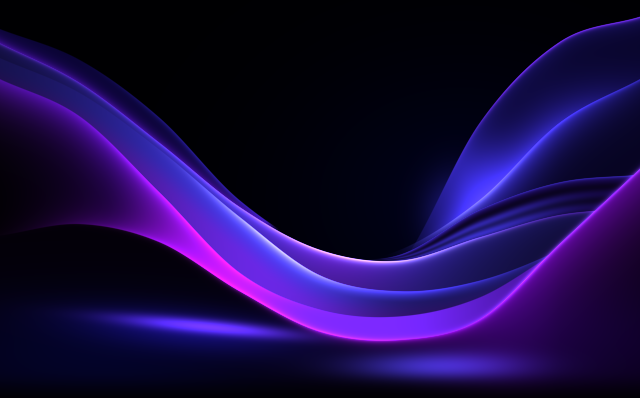
Write a Shadertoy shader that draws this background.

```glsl
// Glowing silk ribbons sweeping through a dark violet space.
// Each fold is a smooth spline of height over x; sheets are painted back to
// front by signed distance to these folds, with exponential rims and glows.

// Catmull-Rom curve through nine evenly spaced heights.
float spline(float x, float k[9]) {
    float s = clamp(x, 0.0, 1.0) * 8.0;
    int i = min(int(s), 7);
    float t = s - float(i);
    float b = k[i], c = k[i + 1];
    float a = i > 0 ? k[i - 1] : 2.0 * b - c;
    float d = i < 7 ? k[i + 2] : 2.0 * c - b;
    return b + 0.5 * t * (c - a + t * (2.0 * a - 5.0 * b + 4.0 * c - d
             + t * (3.0 * (b - c) + d - a)));
}

// Signed distance to a fold in canvas heights, positive above it.
float foldDistance(vec2 p, float k[9]) {
    float aspect = iResolution.x / iResolution.y;
    float x = clamp(p.x, 0.002, 0.998);
    float slope = (spline(x + 0.002, k) - spline(x - 0.002, k)) / (0.004 * aspect);
    return (p.y - spline(p.x, k)) / sqrt(1.0 + slope * slope);
}

float below(float d) {
    float soft = 0.8 / iResolution.y;
    return 1.0 - smoothstep(-soft, soft, d);
}

float rim(float d, float width) { return exp(-abs(d) / width); }

float bump(float x, float center, float width) {
    float q = (x - center) / width;
    return exp(-q * q);
}

float spot(vec2 p, vec2 center, vec2 size) {
    vec2 q = (p - center) / size;
    return exp(-dot(q, q));
}

void mainImage(out vec4 fragColor, in vec2 fragCoord) {
    vec2 p = fragCoord / iResolution.xy;
    float x = p.x;

    // Folds, from the back of the scene to the front
    float wing = foldDistance(p, float[9](0.0, 0.0, 0.0, 0.0, 0.18, 0.331, 0.692, 0.895, 0.958));
    float wingFold = foldDistance(p, float[9](0.3, 0.3, 0.3, 0.3, 0.33, 0.372, 0.498, 0.692, 0.801));
    float strand = foldDistance(p, float[9](0.3, 0.3, 0.3, 0.3, 0.345, 0.36, 0.473, 0.542, 0.561));
    float veil = foldDistance(p, float[9](0.927, 0.849, 0.703, 0.496, 0.372, 0.345, 0.404, 0.46, 0.477));
    float crest = foldDistance(p, float[9](0.891, 0.791, 0.64, 0.479, 0.372, 0.345, 0.404, 0.46, 0.477));
    float inner = foldDistance(p, float[9](0.854, 0.766, 0.623, 0.454, 0.308, 0.268, 0.295, 0.372, 0.477));
    float magenta = foldDistance(p, float[9](0.801, 0.707, 0.515, 0.314, 0.222, 0.205, 0.253, 0.372, 0.477));
    float hem = foldDistance(p, float[9](0.408, 0.437, 0.391, 0.268, 0.167, 0.146, 0.197, 0.387, 0.575));

    vec3 blue = vec3(0.27, 0.22, 0.95);
    vec3 violet = vec3(0.43, 0.16, 0.93);
    vec3 pink = vec3(0.75, 0.10, 0.95);
    vec3 ice = vec3(0.80, 0.84, 1.0);

    // Night backdrop with a faint blue wash and haze at the wing's root
    vec3 col = vec3(0.0, 0.0, 0.008);
    col += vec3(0.0, 0.004, 0.085) * spot(p, vec2(0.72, 0.5), vec2(0.26, 0.33));
    col += blue * 0.4 * spot(p, vec2(0.71, 0.46), vec2(0.045, 0.10));

    // Wing sheet
    vec3 sheet = vec3(0.025, 0.012, 0.14);
    sheet += blue * 0.55 * spot(p, vec2(0.745, 0.52), vec2(0.06, 0.13));
    sheet += blue * 0.75 * exp(-max(wingFold, 0.0) / 0.05) * bump(x, 0.80, 0.15);
    sheet += vec3(0.5, 0.15, 0.85) * rim(wing, 0.0035) * smoothstep(0.68, 0.82, x);
    sheet += blue * 0.25 * rim(wing, 0.025);
    col = mix(col, sheet, below(wing) * smoothstep(0.61, 0.73, x));

    // Lower half of the wing
    sheet = vec3(0.025, 0.015, 0.13) + blue * 0.8 * exp(wingFold / 0.045) * bump(x, 0.80, 0.19);
    sheet += ice * 0.45 * rim(wingFold, 0.008) * bump(x, 0.75, 0.07);
    sheet += blue * 0.5 * rim(wingFold, 0.005) * smoothstep(0.7, 0.9, x);
    col = mix(col, sheet, below(wingFold) * smoothstep(0.59, 0.72, x));

    // Strands between wing and ribbon
    float across = strand / min(strand - crest, -0.001);
    sheet = mix(vec3(0.06, 0.015, 0.2), blue * 0.75, smoothstep(0.2, 0.65, across) * bump(x, 0.74, 0.13));
    sheet *= 0.85 + 0.25 * sin(across * 16.0);
    sheet += vec3(0.2, 0.16, 0.65) * rim(strand, 0.004);
    col = mix(col, sheet, below(strand) * smoothstep(0.57, 0.64, x));

    // Thin veil behind the upper left edge
    sheet = vec3(0.035, 0.015, 0.2) + vec3(0.22, 0.04, 0.4) * rim(crest, 0.012);
    sheet += blue * 0.5 * rim(veil, 0.006) * smoothstep(0.1, 0.33, x);
    col = mix(col, sheet, below(veil) * (1.0 - smoothstep(0.41, 0.44, x)));

    // Upper ribbon band
    float light = 0.25 + 0.75 * bump(x, 0.45, 0.3);
    sheet = mix(blue, violet, bump(x, 0.52, 0.13)) * light * (0.6 + 0.4 * exp(crest / 0.045));
    sheet += ice * rim(crest, 0.006) * bump(x, 0.56, 0.17);
    sheet += vec3(0.4, 0.12, 0.7) * 0.6 * rim(crest, 0.004);
    col = mix(col, sheet, below(crest));

    // Middle band, opened by a pale fold
    sheet = mix(blue, violet, smoothstep(0.1, 0.6, -inner * 8.0)) * light;
    sheet *= 1.0 - 0.4 * bump(x, 0.65, 0.14) * smoothstep(0.0, 0.03, -inner);
    sheet += ice * 0.85 * rim(inner, 0.010) * bump(x, 0.43, 0.10);
    sheet += blue * 0.6 * rim(inner, 0.006) * bump(x, 0.65, 0.18);
    col = mix(col, sheet, below(inner));

    // Lower band, fading into the hollow on the left
    float glow = smoothstep(0.16, 0.40, x);
    sheet = vec3(0.055, 0.0, 0.13) * smoothstep(-0.05, 0.2, x);
    sheet += vec3(0.30, 0.06, 0.62) * exp(magenta / 0.06) * (1.0 - glow);
    sheet += mix(pink * 0.85, violet, smoothstep(0.32, 0.5, x)) * glow * (1.0 - 0.45 * smoothstep(0.6, 0.85, x));
    sheet += pink * 0.65 * rim(magenta, 0.010) * bump(x, 0.30, 0.14);
    sheet += vec3(0.28, 0.02, 0.42) * rim(hem, 0.035) * bump(x, 0.27, 0.17);
    col = mix(col, sheet, below(magenta));

    // Floor: dim washes, two pools of light and the front sheet
    sheet = vec3(0.012, 0.0, 0.03);
    sheet += vec3(0.0, 0.012, 0.13) * spot(p, vec2(0.16, 0.11), vec2(0.3, 0.15));
    sheet += vec3(0.04, 0.0, 0.13) * spot(p, vec2(0.9, 0.14), vec2(0.3, 0.16));
    vec2 tilted = vec2(x, p.y + 0.15 * (x - 0.33));
    sheet += vec3(0.40, 0.19, 0.85) * spot(tilted, vec2(0.33, 0.178), vec2(0.13, 0.017));
    sheet += vec3(0.06, 0.04, 0.32) * spot(tilted, vec2(0.30, 0.165), vec2(0.18, 0.05));
    sheet += vec3(0.21, 0.18, 0.64) * spot(p, vec2(0.68, 0.08), vec2(0.13, 0.035));
    sheet += vec3(0.36, 0.03, 0.58) * exp(hem / 0.10) * smoothstep(0.6, 0.88, x);
    sheet += vec3(0.25, 0.01, 0.36) * exp(hem / 0.016) * bump(x, 0.66, 0.16);
    col = mix(col, sheet * smoothstep(-0.03, 0.07, p.y), below(hem));

    // Bright hem of the ribbon
    col += pink * 0.7 * rim(hem, 0.005) * bump(x, 0.49, 0.22);
    col += vec3(0.42, 0.18, 0.75) * rim(hem, 0.004) * smoothstep(0.66, 0.85, x);

    fragColor = vec4(clamp(col, 0.0, 1.0), 1.0);
}
```
